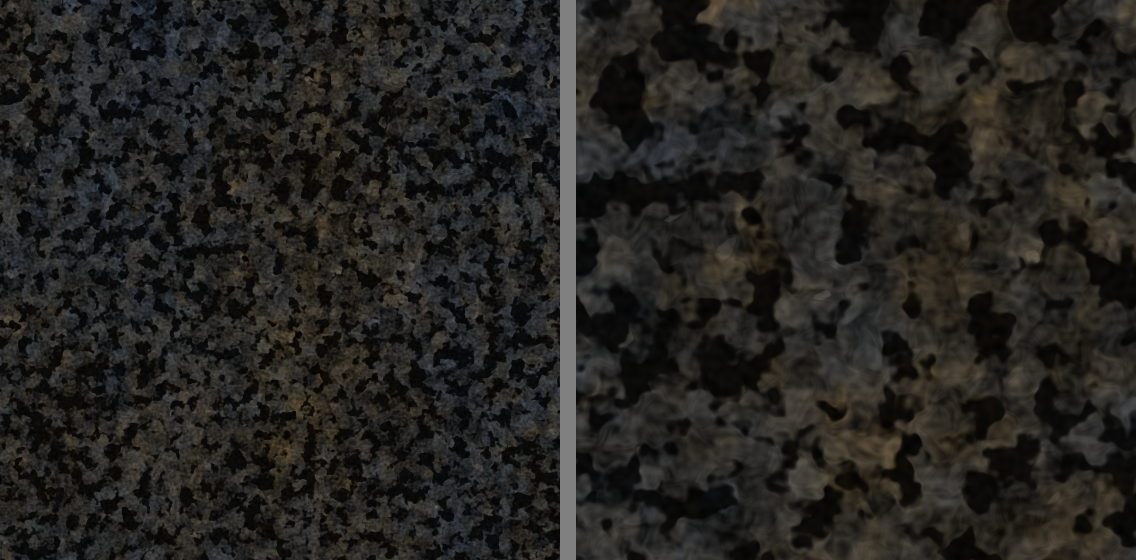
Left: the whole. Right: its middle third, enlarged.
Give the GLSL for this texture, as a Shadertoy shader.

```glsl
// Polished dark granite: grey feldspar grains with ragged black mica between.
// Soft Voronoi cells at two sizes give the grains and their cleavage streaks;
// layered gradient noise gives the mica clumps, the tint drift and fine grit.

#define GRAINS 44.0         // large grains across the canvas
#define SHARDS 93.0         // small grains across the canvas
#define MICA 37.0           // mica clumps across the canvas
#define MICA_LEVEL 0.12     // higher leaves less mica
#define MICA_SOFTNESS 0.14  // half width of the mica edge
#define EDGE_CRISPNESS 18.0 // sharpness of grain borders
#define FELDSPAR_TONE 0.174
#define MICA_TONE 0.036
#define TINT_STRENGTH 1.0
#define WARM_SHIFT vec3(0.13, 0.01, -0.17)
#define BASE_HUE vec3(1.01, 1.0, 0.965)

const float TAU = 6.2831853;

vec3 hash3(vec2 p) {
    vec3 q = fract(p.xyx * vec3(0.1031, 0.1030, 0.0973));
    q += dot(q, q.yxz + 33.33);
    return fract((q.xxy + q.yzz) * q.zyx);
}

float cornerSlope(vec2 corner, vec2 offset) {
    float angle = TAU * hash3(corner + 17.0).x;
    return dot(vec2(cos(angle), sin(angle)), offset);
}

float gradientNoise(vec2 p) {
    vec2 i = floor(p), f = p - i;
    vec2 u = f * f * f * (f * (f * 6.0 - 15.0) + 10.0);
    vec2 e = vec2(1.0, 0.0);
    float low = mix(cornerSlope(i, f), cornerSlope(i + e, f - e), u.x);
    float high = mix(cornerSlope(i + e.yx, f - e.yx), cornerSlope(i + e.xx, f - e.xx), u.x);
    return mix(low, high, u.y);
}

// Three random values per grain, blended at borders; w holds cleavage streaks
vec4 softGrains(vec2 p, float seed) {
    vec2 cell = floor(p);
    vec4 sum = vec4(0.0);
    float total = 0.0;
    for (int y = -1; y <= 1; y++) {
        for (int x = -1; x <= 1; x++) {
            vec2 id = cell + vec2(x, y);
            vec3 place = hash3(id + seed);
            vec3 value = hash3(id + seed + 71.0);
            vec2 d = p - id - 0.1 - 0.8 * place.xy;
            float c = cos(TAU * place.z), s = sin(TAU * place.z);
            d = vec2(c * d.x + s * d.y, c * d.y - s * d.x);
            float weight = exp2(-EDGE_CRISPNESS * length(d * vec2(0.84, 1.18)));
            float streak = gradientNoise(d * vec2(1.6, 5.5) + 90.0 * value.xy);
            sum += weight * vec4(value, streak);
            total += weight;
        }
    }
    return sum / total;
}

void mainImage(out vec4 fragColor, in vec2 fragCoord) {
    vec2 uv = fragCoord / min(iResolution.x, iResolution.y);

    // Ragged grain outlines
    vec2 warp = vec2(gradientNoise(uv * 75.0 + 3.0), gradientNoise(uv * 75.0 + 41.0));
    vec2 p = uv + 0.007 * warp;
    vec4 grain = softGrains(p * GRAINS, 5.0);
    vec4 shard = softGrains(p * SHARDS, 131.0);

    // Surface detail
    float grit = gradientNoise(uv * 165.0 + 9.0);
    float polish = gradientNoise(uv * vec2(70.0, 210.0) + 27.0);
    float cloud = gradientNoise(uv * 5.0 + 13.0);

    // Feldspar brightness
    float feldspar = FELDSPAR_TONE
        + 0.115 * (grain.x - 0.5) + 0.085 * (shard.x - 0.5)
        + 0.06 * grain.w + 0.03 * shard.w
        + 0.085 * grit + 0.035 * polish + 0.04 * cloud;

    // Mica fills clumps of noise, partly following the grain borders
    float clump = 0.9 * gradientNoise(p * MICA + 7.0)
        + 0.5 * gradientNoise(p * MICA * 2.1 + 19.0)
        + 0.25 * gradientNoise(uv * MICA * 4.3 + 31.0)
        + 0.25 * cloud * -1.0
        + 0.3 * (grain.y - 0.5) + 0.2 * (shard.y - 0.5);
    float mica = smoothstep(MICA_LEVEL - MICA_SOFTNESS, MICA_LEVEL + MICA_SOFTNESS, clump);
    float darkTone = MICA_TONE + 0.02 * (shard.x - 0.5) + 0.03 * grit;
    float tone = max(mix(feldspar, darkTone, mica), 0.008);

    // Brown and blue drift, stronger in the dark minerals
    float drift = 1.6 * gradientNoise(uv * 2.7 + 4.0) + gradientNoise(uv * 13.0 + 22.0);
    float warmth = drift + 0.9 * (grain.z - 0.5) + 0.4 * (shard.z - 0.5);
    vec3 color = tone * (BASE_HUE + TINT_STRENGTH * (1.0 + 0.7 * mica) * warmth * WARM_SHIFT);

    // Rare tan grains and pale glints
    float tan0 = smoothstep(0.955, 0.985, grain.z) * (1.0 - mica);
    float glint = smoothstep(0.975, 0.995, shard.z) * (1.0 - mica);
    color += tan0 * vec3(0.055, 0.04, 0.018) + glint * vec3(0.085, 0.085, 0.08);

    fragColor = vec4(clamp(color, 0.0, 1.0), 1.0);
}
```
